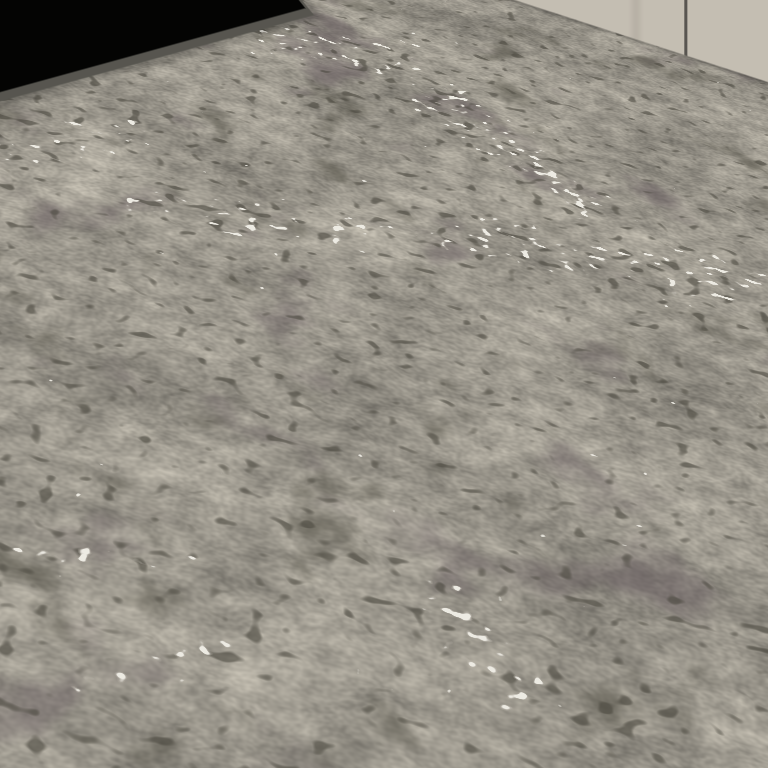
This texture is drawn by a WebGL 1 fragment shader. Its source:

```glsl
precision highp float;
// Speckled grey granite worktop in perspective, with a black hob and a pale cabinet behind.

uniform vec2 u_resolution;

vec2 gradientAt(vec2 cell) {
  vec3 h = fract(cell.xyx * vec3(0.1031, 0.1030, 0.0973));
  h += dot(h, h.yzx + 33.33);
  float angle = 6.2832 * fract((h.x + h.y) * h.z);
  return vec2(cos(angle), sin(angle));
}

// Gradient noise, roughly -0.7 to 0.7
float noise(vec2 p) {
  vec2 i = floor(p), f = fract(p);
  vec2 u = f * f * f * (f * (f * 6.0 - 15.0) + 10.0);
  float a = dot(gradientAt(i), f);
  float b = dot(gradientAt(i + vec2(1, 0)), f - vec2(1, 0));
  float c = dot(gradientAt(i + vec2(0, 1)), f - vec2(0, 1));
  float d = dot(gradientAt(i + vec2(1, 1)), f - vec2(1, 1));
  return mix(mix(a, b, u.x), mix(c, d, u.x), u.y);
}

float fbm(vec2 p) {
  float sum = 0.0, amplitude = 1.0;
  for (int i = 0; i < 4; i++) {
    sum += amplitude * noise(p);
    p = mat2(1.7, 0.9, -0.9, 1.7) * p + 17.3;
    amplitude *= 0.55;
  }
  return sum;
}

// Soft band of the given width around the segment a-b
float band(vec2 p, vec2 a, vec2 b, float width) {
  vec2 ab = b - a;
  float along = clamp(dot(p - a, ab) / dot(ab, ab), 0.0, 1.0);
  return 1.0 - smoothstep(0.2 * width, width, length(p - a - along * ab));
}

// Where quartz crystals gather
float quartzVeins(vec2 uv, vec2 q) {
  vec2 p = uv + 0.04 * vec2(noise(q * 9.0), noise(q * 9.0 + 40.0));
  float v = band(p, vec2(0.18, 0.74), vec2(0.98, 0.63), 0.035) * 0.8;
  v = max(v, band(p, vec2(0.57, 0.87), vec2(0.78, 0.73), 0.035));
  v = max(v, band(p, vec2(0.58, 0.22), vec2(0.68, 0.09), 0.055));
  v = max(v, band(p, vec2(0.02, 0.27), vec2(0.24, 0.28), 0.03) * 0.8);
  v = max(v, band(p, vec2(0.10, 0.12), vec2(0.29, 0.16), 0.04) * 0.7);
  v = max(v, band(p, vec2(0.34, 0.95), vec2(0.54, 0.92), 0.04) * 0.8);
  v = max(v, band(p, vec2(0.00, 0.80), vec2(0.17, 0.83), 0.04) * 0.7);
  return v;
}

vec3 granite(vec2 uv) {
  // Slanted plane receding towards the top
  float depth = 1.7 / (2.2 - uv.y - 0.22 * (uv.x - 0.5));
  vec2 q = vec2((uv.x - 0.5) * depth, 3.0 * depth) + 5.0;
  q += 0.008 * vec2(noise(q * 14.0), noise(q * 14.0 + 70.0));
  vec2 streak = q * vec2(1.0, 1.25);
  float vein = quartzVeins(uv, q);

  // Clouds, mottling and fine grain
  float tone = 0.612 + 0.11 * fbm(q * 4.5) + 0.11 * fbm(streak * 24.0 + 9.0)
             + 0.08 * noise(streak * 120.0);
  vec3 color = tone * vec3(1.0, 0.972, 0.905);

  // Dark mineral patches, some of them purple
  float patches = smoothstep(0.22, 0.8, fbm(q * 7.0 + 31.0));
  float plum = smoothstep(0.25, 0.8, fbm(q * 5.0 + 63.0) + 0.25 * vein);
  color = mix(color, vec3(0.33, 0.32, 0.28), 0.6 * patches);
  color = mix(color, vec3(0.41, 0.37, 0.38), 0.6 * plum);

  // Small dark flecks, denser in patches and veins
  float crowd = 0.14 * patches + 0.12 * vein + 0.15 * noise(q * 6.0 + 11.0);
  float flecks = smoothstep(0.28, 0.52, noise(streak * 40.0 + 23.0) + crowd);
  color = mix(color, vec3(0.29, 0.28, 0.245), 0.6 * flecks);

  // Bright crystals
  float crystal = noise(streak * 50.0 + 87.0) + 0.2 * noise(streak * 110.0);
  float limit = mix(0.60, 0.24, vein) - 0.08 * noise(q * 5.0 + 51.0);
  color = mix(color, vec3(0.74, 0.72, 0.68), 0.5 * smoothstep(-0.08, 0.02, crystal - limit) * vein);
  return mix(color, vec3(0.93, 0.92, 0.89), smoothstep(0.0, 0.11, crystal - limit));
}

void main() {
  vec2 uv = gl_FragCoord.xy / u_resolution;
  float soft = max(0.0015, 1.0 / u_resolution.y);
  vec3 color = granite(uv);

  // Hob: contact shadow, grey rim, black glass
  float front = uv.y - 0.868 - 0.275 * uv.x;
  float side = 0.405 - uv.x - 0.8 * (uv.y - 0.985);
  float hob = min(front, side);
  color *= 1.0 - 0.2 * smoothstep(-0.015, 0.0, hob);
  color = mix(color, vec3(0.34, 0.335, 0.31), smoothstep(-soft, soft, hob));
  float glass = min(front - 0.012, side - 0.004);
  color = mix(color, vec3(0.015, 0.015, 0.012), smoothstep(-soft, soft, glass));

  // Cabinet with a soft fold and a dark door gap
  float back = uv.y - 1.0 + 0.324 * (uv.x - 0.67);
  vec3 cabinet = vec3(0.77, 0.745, 0.70) - 0.05 * smoothstep(0.012, 0.0, abs(uv.x - 0.828));
  cabinet *= 1.0 - 0.55 * smoothstep(0.003, 0.001, abs(uv.x - 0.893));
  color *= 1.0 - 0.25 * smoothstep(0.006, 0.0, abs(back));
  color = mix(color, cabinet, smoothstep(-soft, soft, back));

  gl_FragColor = vec4(color, 1.0);
}
```
